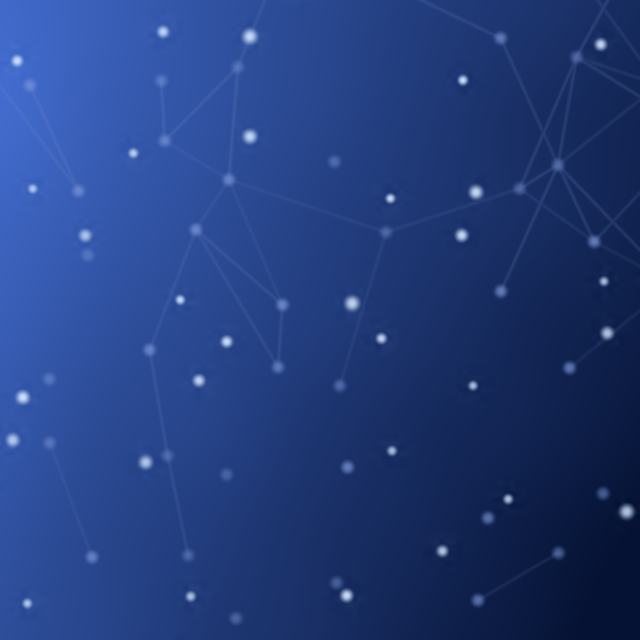
Give the GLSL for this background, as a WebGL 2 fragment shader.

```glsl
#version 300 es
precision highp float;

uniform vec2 u_resolution;
out vec4 outColor;

const float CELLS = 6.0;

float hash(vec2 p) {
    return fract(sin(dot(p, vec2(127.1, 311.7))) * 43758.5453);
}

float valueNoise(vec2 p) {
    vec2 i = floor(p);
    vec2 f = fract(p);
    f = f * f * (3.0 - 2.0 * f);
    return mix(mix(hash(i), hash(i + vec2(1, 0)), f.x),
               mix(hash(i + vec2(0, 1)), hash(i + vec2(1, 1)), f.x), f.y);
}

// Jittered point inside a grid cell, in canvas units
vec2 scatter(vec2 cell, float seed) {
    vec2 jitter = vec2(hash(cell + seed), hash(cell + seed + 41.3));
    return (cell + 0.12 + 0.76 * jitter) / CELLS;
}

bool hasNode(vec2 cell) {
    return hash(cell + 7.7) < 0.86;
}

float segmentDistance(vec2 p, vec2 a, vec2 b) {
    vec2 ab = b - a;
    float along = clamp(dot(p - a, ab) / dot(ab, ab), 0.0, 1.0);
    return length(p - a - ab * along);
}

// Soft line between the nodes of two neighbouring cells
float link(vec2 p, vec2 cell, vec2 offset) {
    vec2 a = scatter(cell, 3.1);
    vec2 b = scatter(cell + offset, 3.1);
    float chance = 0.6 * smoothstep(0.12, 0.6, a.y) * (0.6 + 0.4 * a.x);
    float pick = hash(cell * 1.7 + offset * 5.3 + 19.1);
    if (!hasNode(cell + offset) || pick > chance || distance(a, b) > 0.27) return 0.0;
    float strength = 0.5 + 0.5 * hash(cell + offset + 2.9);
    return strength * smoothstep(0.005, 0.0, segmentDistance(p, a, b));
}

void main() {
    vec2 uv = gl_FragCoord.xy / u_resolution;
    vec2 p = gl_FragCoord.xy / min(u_resolution.x, u_resolution.y);

    // Diagonal gradient with a glow at the upper left
    vec2 toGlow = uv - vec2(0.0, 0.8);
    float light = 0.74 - 0.82 * uv.x + 0.22 * uv.y + 0.18 * uv.x * uv.y;
    light += 0.14 * exp(-8.0 * dot(toGlow, toGlow));
    light += 0.06 * (valueNoise(p * 6.0 + 3.0) - 0.5);
    vec3 color = mix(vec3(0.02, 0.07, 0.2), vec3(0.24, 0.395, 0.76), max(light, 0.0));

    // Gather links, dim nodes and bright stars from nearby cells
    float lines = 0.0, nodes = 0.0, stars = 0.0, halo = 0.0;
    vec2 home = floor(p * CELLS);
    for (int y = -1; y <= 1; y++) {
        for (int x = -1; x <= 1; x++) {
            vec2 cell = home + vec2(x, y);
            if (hasNode(cell)) {
                float d = distance(p, scatter(cell, 3.1));
                float strength = 0.4 + 0.35 * hash(cell + 11.9);
                nodes = max(nodes, strength * smoothstep(0.0145, 0.002, d));
                lines = max(lines, link(p, cell, vec2(1, 0)));
                lines = max(lines, link(p, cell, vec2(0, 1)));
                lines = max(lines, link(p, cell, vec2(1, 1)));
                lines = max(lines, link(p, cell, vec2(-1, 1)));
            }
            if (hash(cell + 23.4) < 0.84) {
                float d = distance(p, scatter(cell, 57.2));
                float size = mix(0.0105, 0.017, hash(cell + 31.6));
                float strength = 0.75 + 0.2 * hash(cell + 5.2);
                stars = max(stars, strength * smoothstep(size, size * 0.1, d));
                halo = max(halo, smoothstep(0.045, 0.012, d));
            }
        }
    }

    // Faint speckle around the stars
    color += 0.04 * halo * (valueNoise(p * 110.0) - 0.5);

    color = mix(color, vec3(0.44, 0.54, 0.78), 0.2 * lines);
    color = mix(color, vec3(0.47, 0.58, 0.84), nodes);
    color = mix(color, vec3(0.82, 0.9, 1.0), stars);
    outColor = vec4(color, 1.0);
}
```
